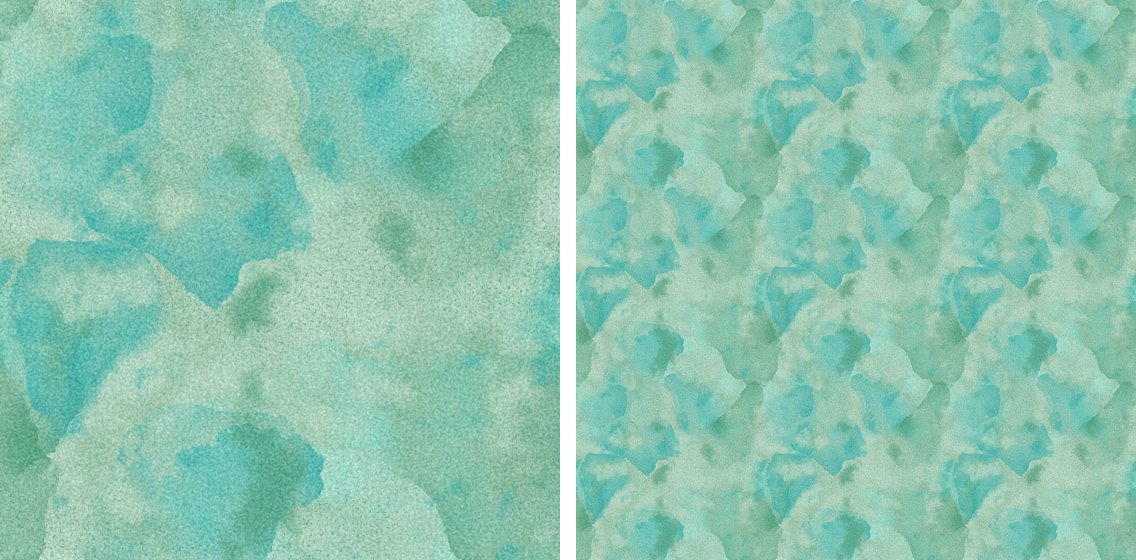
Left: one tile. Right: repeated 3 by 3.
Give the GLSL for this texture, as a three.js fragment shader.

```glsl
// Seamless watercolour paper: overlapping sage, aqua and teal washes.
// Each wash is a wrapped, noise-torn ellipse, crisp on some sides and bled out on
// others, with pigment pooled at its rim; periodic gradient noise adds the grain.
varying vec2 vUv;

const vec3 SAGE  = vec3(0.58, 0.75, 0.64);
const vec3 PALE  = vec3(0.74, 0.86, 0.79);
const vec3 AQUA  = vec3(0.54, 0.84, 0.78);
const vec3 TEAL  = vec3(0.25, 0.69, 0.66);
const vec3 GREEN = vec3(0.33, 0.63, 0.50);
const vec3 SPECK = vec3(0.25, 0.55, 0.43);

const int   WASHES       = 20;
const float MIN_RADIUS   = 0.09;
const float MAX_RADIUS   = 0.25;
const float WARP         = 0.13;   // bends the washes out of round
const float RAGGED       = 0.11;   // how far noise tears the outline
const float CRISP_EDGE   = 0.0022;
const float BLED_EDGE    = 0.10;
const float POOL_DEPTH   = 0.07;   // reach of the pigment pooled at the rim
const float GRAIN        = 0.15;
const float SPECK_AMOUNT = 0.50;
const mat2  TURN = mat2(2.0, 1.0, -1.0, 2.0);  // whole-number turn: still tiles

vec3 hash3(vec2 p) {
  vec3 q = fract(p.xyx * vec3(0.1031, 0.1030, 0.0973));
  q += dot(q, q.yxz + 33.33);
  return fract((q.xxy + q.yzz) * q.zyx);
}

// Unit gradient at a lattice point, wrapped to the period
vec2 gradientAt(vec2 cell, vec2 period, float seed) {
  float angle = 6.28318 * hash3(mod(cell, period) + seed * 17.0).x;
  return vec2(cos(angle), sin(angle));
}

// Periodic gradient noise; each seed shifts its lattice off the tile border
float noise(vec2 uv, vec2 period, float seed) {
  vec2 p = uv * period + 9.0 * hash3(vec2(seed, 5.0)).xy;
  vec2 c = floor(p), f = p - c;
  vec2 u = f * f * f * (f * (f * 6.0 - 15.0) + 10.0);
  vec2 e = vec2(1.0, 0.0);
  float a = dot(gradientAt(c, period, seed), f);
  float b = dot(gradientAt(c + e.xy, period, seed), f - e.xy);
  float d = dot(gradientAt(c + e.yx, period, seed), f - e.yx);
  float g = dot(gradientAt(c + e.xx, period, seed), f - e.xx);
  return mix(mix(a, b, u.x), mix(d, g, u.x), u.y);
}

float fbm(vec2 uv, float period, float seed) {
  float sum = 0.0, amplitude = 1.0;
  for (int i = 0; i < 6; i++) {
    sum += amplitude * noise(uv, vec2(period), seed + float(i));
    period *= 2.0;
    amplitude *= 0.56;
  }
  return sum;
}

vec3 washTint(float pick) {
  vec3 tint = mix(AQUA, TEAL, step(0.27, pick));
  tint = mix(tint, GREEN, step(0.43, pick));
  return mix(tint, mix(SAGE, PALE, 0.5), step(0.67, pick));
}

// Lays one wash over the paint below
vec3 layWash(vec3 paint, vec2 uv, float id, vec4 field) {
  vec3 r = hash3(vec2(id, 7.0)), s = hash3(vec2(id, 41.0));
  vec2 centre = fract(id * vec2(0.7549, 0.5698) + 0.12 * r.xy);
  vec2 q = fract(uv - centre + 0.5) - 0.5;
  float turn = 6.28318 * r.z;
  vec2 axis = vec2(cos(turn), sin(turn));
  vec2 local = vec2(dot(q, axis), dot(q, vec2(-axis.y, axis.x)));

  float tear = mix(field.x, field.y, s.x) * RAGGED * mix(0.35, 1.0, s.y);
  float radius = mix(MIN_RADIUS, MAX_RADIUS, s.z);
  float dist = length(local * vec2(1.0, 1.0 + 0.7 * r.x)) - radius + tear;

  // One side dries crisp, the other bleeds away
  float side = local.x / (length(local) + 0.02) + 1.4 * field.z;
  float bleed = smoothstep(-0.1, 0.75, side);
  float width = mix(CRISP_EDGE, BLED_EDGE, bleed);
  float fill = smoothstep(width, -width, dist);

  float inside = min(dist, 0.0);
  float pool = exp(inside / POOL_DEPTH) * (1.0 - 0.55 * bleed);
  float rim = exp(inside / 0.005) * (1.0 - bleed);
  float load = 0.27 + 0.36 * pool + 0.07 * rim + 0.45 * field.w;
  float pick = fract(id * 0.618 + 0.1 * r.y);
  return mix(paint, washTint(pick), fill * clamp(load, 0.05, 0.9));
}

void main() {
  vec2 uv = vUv;
  // Shared fields: two outlines, bleeding and pigment load
  vec4 field = vec4(fbm(uv, 5.0, 1.0), fbm(uv, 9.0, 11.0),
                    noise(uv, vec2(4.0), 21.0), fbm(uv, 6.0, 31.0));
  float cloud = fbm(uv, 3.0, 43.0);
  vec2 bent = uv + WARP * vec2(noise(uv, vec2(4.0), 51.0), noise(uv, vec2(4.0), 52.0));

  // Sage ground with pale and aqua clouds
  vec3 paint = mix(SAGE, PALE, smoothstep(-0.4, 0.4, field.w));
  paint = mix(paint, AQUA, 0.5 * smoothstep(0.05, 0.5, cloud));

  for (int i = 0; i < WASHES; i++) paint = layWash(paint, bent, float(i) + 1.0, field);

  // Wet-in-wet accents and lifted pigment
  paint = mix(paint, TEAL, 0.60 * smoothstep(0.30, 0.75, field.y + 0.5 * cloud));
  paint = mix(paint, GREEN, 0.65 * smoothstep(0.32, 0.80, field.x - 0.5 * cloud));
  paint = mix(paint, PALE, 0.60 * smoothstep(0.10, 0.70, -field.w - 0.5 * field.y));

  // Paper tooth and settled pigment specks
  float fine = noise(TURN * uv, vec2(99.0), 3.0);
  float tooth = noise(TURN * uv, vec2(47.0), 5.0);
  float dots = noise(TURN * uv, vec2(83.0), 9.0);
  float settled = smoothstep(-0.4, 0.4, field.z - 0.5 * cloud);
  paint += GRAIN * (fine + 0.35 * tooth) * vec3(1.1, 0.8, 0.9);
  paint = mix(paint, SPECK, SPECK_AMOUNT * settled * smoothstep(0.20, 0.50, dots + 0.2 * fine));
  gl_FragColor = vec4(clamp(paint, 0.0, 1.0), 1.0);
}
```
